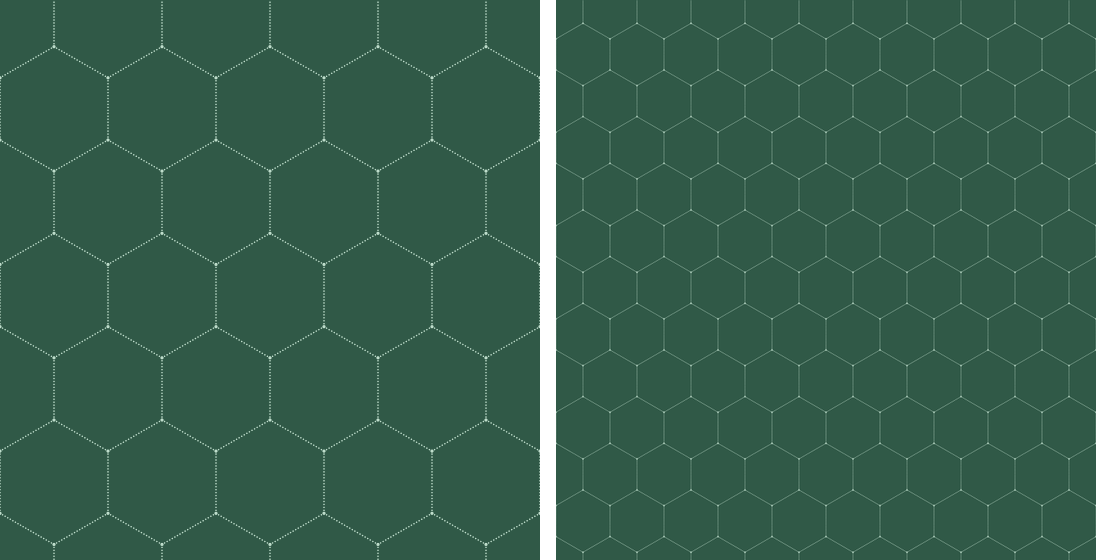
Left, the tile; right, the same tile 2 across and 2 down.
Write a Shadertoy shader that draws this pattern.

```glsl
const float SIDE = 0.57735; // edge length of a hexagon one unit wide

// Offset from the nearest hexagon centre
vec2 hexOffset(vec2 p) {
    vec2 period = vec2(1.0, 3.0 * SIDE);
    vec2 a = mod(p + 0.5 * period, period) - 0.5 * period;
    vec2 b = mod(p, period) - 0.5 * period;
    return dot(a, a) < dot(b, b) ? a : b;
}

// Antialiased disc coverage
float disc(vec2 offset, float radius, float pixel) {
    return clamp(0.5 + (radius - length(offset)) / pixel, 0.0, 1.0);
}

void mainImage(out vec4 fragColor, in vec2 fragCoord) {
    // Five hexagons across, three double rows down
    vec2 p = fragCoord / iResolution.xy * vec2(5.0, 9.0 * SIDE);
    float pixel = 5.0 / iResolution.x;
    vec2 q = abs(hexOffset(p - vec2(0.0, 2.75 * SIDE)));

    // Nearest edge: distance across it and position along it
    vec2 slant = vec2(0.5, 0.866025);
    vec2 normal = dot(q, slant) > q.x ? slant : vec2(1.0, 0.0);
    float across = 0.5 - dot(q, normal);
    float along = dot(q, vec2(-normal.y, normal.x));

    // Fine dots along the edges, larger ones at the corners
    float spacing = SIDE / 21.0;
    float bead = (fract(along / spacing) - 0.5) * spacing;
    float dots = disc(vec2(across, bead), 0.0065, pixel);
    float nodes = disc(vec2(across, 0.5 * SIDE - abs(along)), 0.0145, pixel);

    vec3 green = vec3(0.19, 0.35, 0.28);
    vec3 mint = vec3(0.75, 0.87, 0.80);
    fragColor = vec4(mix(green, mint, max(dots, nodes)), 1.0);
}
```
